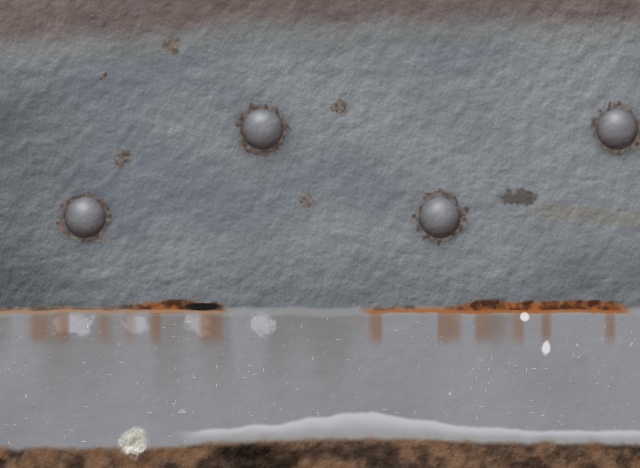
Reproduce this texture procedurally as a Shadertoy shader.

```glsl
// Weathered riveted steel: a rough painted plate above a smoother ledge, with a
// rusty seam, dome rivets and a chipped pale lip. Value noise gives the colour,
// and a directional difference of a noise height gives the relief.

float hash(vec2 p) {
    vec3 q = fract(p.xyx * .1031);
    q += dot(q, q.yzx + 33.33);
    return fract((q.x + q.y) * q.z);
}

float noise(vec2 p) {
    vec2 i = floor(p), f = fract(p);
    f = f * f * (3. - 2. * f);
    return mix(mix(hash(i), hash(i + vec2(1, 0)), f.x),
        mix(hash(i + vec2(0, 1)), hash(i + vec2(1, 1)), f.x), f.y);
}

float fbm(vec2 p) {
    float sum = 0., amp = .5;
    for (int i = 0; i < 5; i++) {
        sum += amp * noise(p);
        p = mat2(1.6, 1.2, -1.2, 1.6) * p + 7.3;
        amp *= .5;
    }
    return sum;
}

// Soft ellipse with a border broken up by noise
float blotch(vec2 p, vec2 center, vec2 radius, float rough) {
    float d = length((p - center) / radius) + rough * (fbm(p * 70.) - .5);
    return smoothstep(1.1, .6, d);
}

float band(float x, float a, float b, float soft) {
    return smoothstep(a - soft, a + soft, x) * smoothstep(b + soft, b - soft, x);
}

vec3 upperPlate(vec2 p, float grain) {
    float broad = fbm(p * vec2(4, 5));
    vec3 col = mix(vec3(.44, .46, .485), vec3(.51, .525, .54), smoothstep(.25, .7, broad));
    col *= 1. - .2 * smoothstep(.26, 0., p.x) * smoothstep(.92, .75, p.y);
    col -= .068 * smoothstep(.53, .38, p.y + .12 * (broad - .5));

    // Brown weathered strip along the top
    float edge = .945 - .035 * smoothstep(.65, .2, p.x) + .04 * (fbm(p * 11.) - .5);
    col = mix(col, vec3(.49, .49, .47), .6 * band(p.y, edge - .035, edge + .02, .025));
    vec3 brown = mix(vec3(.38, .33, .32), vec3(.49, .44, .43), fbm(p * 18.));
    col = mix(col, brown, smoothstep(edge - .015, edge + .045, p.y));

    // Scraped patch with a tan trail
    float trail = band(p.y + .09 * p.x, .636, .672, .012) * smoothstep(1.09, 1.17, p.x);
    col = mix(col, vec3(.51, .49, .46), .65 * trail);
    col = mix(col, vec3(.29, .26, .24), .75 * blotch(p, vec2(1.11, .577), vec2(.04, .02), 1.2));

    // Corroded chips: position and size
    vec3 chips[5] = vec3[5](vec3(.268, .666, .022), vec3(.725, .772, .021),
        vec3(.655, .577, .015), vec3(.218, .838, .011), vec3(.366, .902, .018));
    vec3 flake = mix(vec3(.28, .23, .21), vec3(.55, .49, .44), noise(p * 160.));
    for (int i = 0; i < 5; i++)
        col = mix(col, flake, .7 * blotch(p, chips[i].xy, chips[i].zz, 2.2));
    return col + grain * mix(.28, .5, broad);
}

vec3 ledge(vec2 p, float grain) {
    vec3 col = mix(vec3(.52, .52, .535), vec3(.575, .575, .595), fbm(p * vec2(6, 4)));
    float drip = smoothstep(.5, .85, noise(p * vec2(17, 2.5)));
    col = mix(col, vec3(.45, .43, .41), .5 * drip * smoothstep(.1, .33, p.y));
    // Pale blooms below the seam, then specks
    for (int i = 0; i < 4; i++) {
        vec2 center = vec2(.155 + .135 * float(i), .308);
        vec2 size = vec2(i == 0 ? .055 : .03, .026);
        col = mix(col, vec3(.7, .7, .73), .75 * blotch(p, center, size, 1.2));
    }
    return col + .15 * smoothstep(.9, 1., noise(p * 160.)) + .09 * grain;
}

vec3 addSeam(vec3 col, vec2 p) {
    float y = p.y - .337 - .008 * (fbm(p.xx * 13.) - .5), n = fbm(p * 48.);
    float right = band(p.x, .78, 1.34, .02), rusty = max(band(p.x, -.1, .48, .015), right);
    float heavy = max(band(p.x, .29, .475, .04), band(p.x, .98, 1.34, .04));
    col = mix(col, vec3(.59), .7 * band(y, -.012, .006, .005));
    float drip = smoothstep(.55, .85, noise(vec2(p.x * 36., 4))) * band(y, -.065, 0., .02);
    col = mix(col, vec3(.5, .35, .26), .55 * drip * rusty);
    vec3 rust = mix(vec3(.28, .17, .12), vec3(.6, .36, .21), smoothstep(.3, .65, n));
    float crust = band(y + .016 * (n - .5), -.004, .006 + .013 * heavy, .005);
    col = mix(col, rust, crust * rusty * (.55 + .4 * heavy));
    vec3 crack = mix(vec3(.66, .53, .43), vec3(.67, .39, .2), right);
    col = mix(col, crack, .75 * rusty * band(y, -.006, .001, .002));
    return mix(col, vec3(.12), blotch(p, vec2(.435, .345), vec2(.04, .009), .5));
}

vec3 addLip(vec3 col, vec2 p, float grain) {
    float n = fbm(p * 30.), x = (p.x - .77) / .2;
    float wave = exp(-x * x), right = smoothstep(.36, .45, p.x);
    float top = .079 + .037 * wave + .014 * (fbm(p.xx * 15.) - .5);
    float base = mix(.045, .057 + .009 * wave, right) + .018 * (n - .5);
    vec3 pale = mix(vec3(.6), vec3(.78, .78, .81), smoothstep(base, top, p.y));
    col = mix(col, pale, .85 * right * band(p.y, base - .01, top, .005));
    vec3 rust = mix(vec3(.25, .2, .17), vec3(.47, .36, .28), smoothstep(.25, .7, n));
    rust *= 1. - .4 * blotch(p, vec2(.56, .02), vec2(.1, .04), .5);
    return mix(col, rust + .4 * grain, smoothstep(base + .003, base - .012, p.y));
}

vec3 addRivet(vec3 col, vec2 p, vec2 center, float grain) {
    vec2 q = (p - center) / .044;
    float d = length(q), aa = 23. / iResolution.y;
    col *= 1. - .3 * exp(-3.5 * max(length(q + vec2(-.05, .16)) - 1., 0.));
    vec3 crust = mix(vec3(.24, .18, .15), vec3(.55, .47, .42), noise(p * 130.));
    col = mix(col, crust, .7 * band(d + .9 * (fbm(p * 65.) - .5), .9, 1.2, .09));
    vec3 normal = vec3(q, sqrt(max(1. - d * d, 0.)));
    float light = max(dot(normal, normalize(vec3(-.12, .55, .8))), 0.);
    vec3 dome = mix(vec3(.23, .2, .2), vec3(.55, .56, .58), light) + .16 * pow(light, 22.);
    return mix(col, dome + .25 * grain, smoothstep(1. + aa, 1. - aa, d));
}

void mainImage(out vec4 fragColor, in vec2 fragCoord) {
    vec2 p = fragCoord / iResolution.y, toLight = vec2(-.0009, .0018);
    float grain = fbm((p - toLight) * 42.) - fbm((p + toLight) * 42.);
    vec3 col = mix(ledge(p, grain), upperPlate(p, grain), smoothstep(.334, .344, p.y));
    col = addLip(addSeam(col, p), p, grain);
    for (int i = 0; i < 4; i++)
        col = addRivet(col, p, vec2(.182 + .379 * float(i), i % 2 == 0 ? .535 : .724), grain);
    // Paint drops and a pale lump on the lip
    col = mix(col, vec3(.87), blotch(p, vec2(1.121, .323), vec2(.011), .3));
    col = mix(col, vec3(.85), blotch(p, vec2(1.167, .256), vec2(.01, .017), .9));
    col = mix(col, vec3(.75, .74, .7) + grain, blotch(p, vec2(.286, .053), vec2(.032), .9));
    fragColor = vec4(col, 1);
}
```
